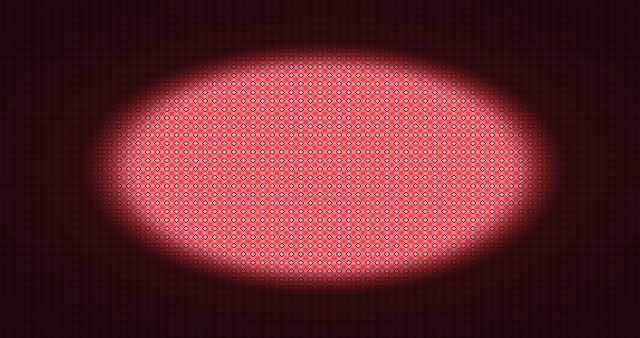
Reproduce this background procedurally as a WebGL 2 fragment shader.

```glsl
#version 300 es
precision highp float;
// A soft coral ellipse of light over a dark lattice of tiny diamonds and squares.

uniform vec2 u_resolution;
out vec4 outColor;

const vec3 SHADOW = vec3(0.160, 0.040, 0.050);
const vec3 RIM    = vec3(0.900, 0.230, 0.260);
const vec3 CORAL  = vec3(0.950, 0.420, 0.460);
const vec3 ROSE   = vec3(1.000, 0.640, 0.680);
const vec3 RED    = vec3(0.930, 0.220, 0.260);
const vec3 WINE   = vec3(0.300, 0.030, 0.070);

// Coverage of a shape whose signed distance is d, softened over width.
float cover(float d, float width) {
  return 1.0 - smoothstep(-0.5 * width, 0.5 * width, d);
}

// Normalised radius of an ellipse: 1.0 lies on its outline.
float ellipseRadius(vec2 p, vec2 center, vec2 radii) {
  return length((p - center) / radii);
}

// Cell coordinates in -0.5..0.5, with zero at the diamond centre.
vec2 repeatCell(vec2 p, vec2 cell) {
  return fract(p / cell + 0.5) - 0.5;
}

float diamondRing(vec2 q, float radius, float halfWidth, float soft) {
  return cover(abs(abs(q.x) + abs(q.y) - radius) - halfWidth, soft);
}

float cornerSquare(vec2 q, float halfSize, float soft) {
  vec2 fromCorner = 0.5 - abs(q);
  return cover(max(fromCorner.x, fromCorner.y) - halfSize, soft);
}

float crossLines(vec2 q, float halfWidth, float soft) {
  return cover(min(abs(q.x), abs(q.y)) - halfWidth, soft);
}

// Lit tile: pale cross lines, red squares and wine-dark diamonds.
vec3 litTile(vec2 q, float soft, float ring) {
  vec3 color = mix(CORAL, ROSE, 0.8 * crossLines(q, 0.09, soft));
  color = mix(color, RED, 0.85 * cornerSquare(q, 0.21, soft));
  color = mix(color, ROSE, cover(abs(q.x) + abs(q.y) - 0.24, soft));
  return mix(color, WINE, 0.85 * ring);
}

void main() {
  vec2 p = (gl_FragCoord.xy - 0.5 * u_resolution) / u_resolution.y;

  // Lattice, with edges about one pixel soft.
  vec2 cell = vec2(0.0283, 0.0252);
  vec2 q = repeatCell(p, cell);
  float soft = 1.0 / (u_resolution.y * cell.y);
  float ring = diamondRing(q, 0.30, 0.055, soft);

  // Bright ellipse and its faint outer halo.
  float r = ellipseRadius(p, vec2(0.010, 0.002), vec2(0.628, 0.328));
  float glow = 1.0 - smoothstep(0.84, 1.17, r);
  float halo = exp(-9.0 * max(r - 0.95, 0.0));

  // Dim ground that falls away towards the corners.
  vec3 ground = SHADOW * mix(1.0, 0.78, smoothstep(1.1, 2.1, r));
  ground *= 1.0 - 0.32 * ring + 0.12 * cornerSquare(q, 0.21, soft);
  ground += vec3(0.10, 0.018, 0.022) * halo * (1.0 - glow);

  // Red rim between the lit centre and the ground.
  vec3 tile = litTile(q, soft, ring);
  vec3 rim = RIM * (0.85 + 0.30 * crossLines(q, 0.09, soft)) * (1.0 - 0.6 * ring);
  vec3 lit = mix(rim, tile, smoothstep(0.25, 0.95, glow));
  outColor = vec4(mix(ground, lit, glow), 1.0);
}
```
